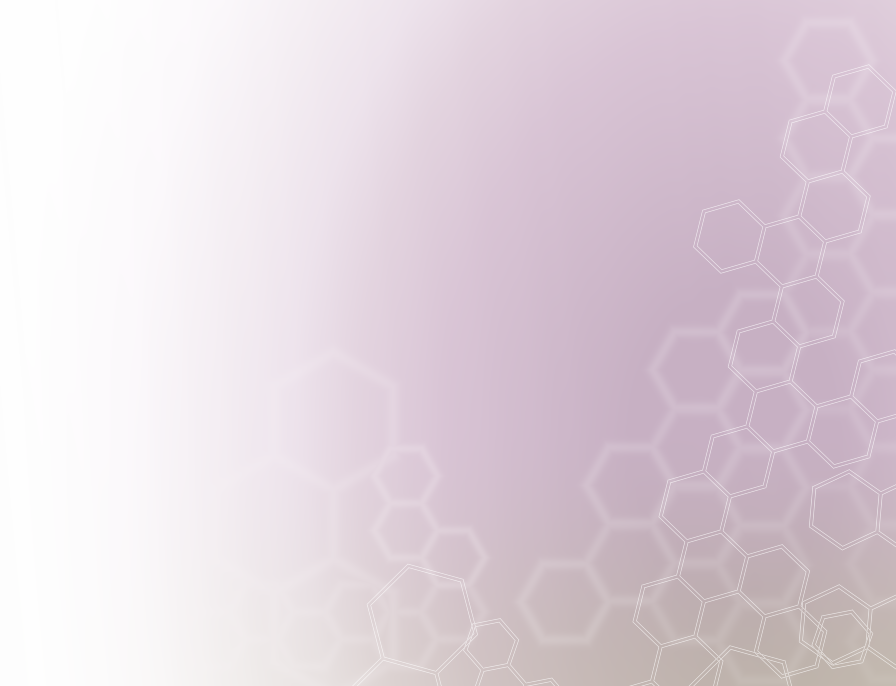
This background is drawn by a Shadertoy shader. Its source:

```glsl
const float CANVAS_WIDTH = 7.68;
const float DEG = 0.01745329;
const int ZIGZAG = 0;
const int HOOK = 1;
const int DIAMOND = 2;

float hash(float n) {
    return fract(sin(n * 91.37) * 4375.85);
}

float noise(float x) {
    float i = floor(x);
    return mix(hash(i), hash(i + 1.0), smoothstep(0.0, 1.0, x - i));
}

vec2 polar(float radius, float angle) {
    return radius * vec2(cos(angle), sin(angle));
}

// Distance to the outline of a hexagon with one corner at the given angle
float hexOutline(vec2 p, vec2 centre, float radius, float angle) {
    vec2 axis = polar(1.0, angle);
    vec2 q = p - centre;
    q = abs(vec2(dot(q, axis), dot(q, vec2(-axis.y, axis.x))));
    return abs(max(q.y, 0.8660 * q.x + 0.5 * q.y) - 0.8660 * radius);
}

// Centre of a cell in a honeycomb
vec2 cellCentre(vec2 origin, float radius, float angle, vec2 cell) {
    float pitch = 1.732 * radius;
    return origin + cell.x * polar(pitch, angle - 90.0 * DEG)
                  + cell.y * polar(pitch, angle - 150.0 * DEG);
}

// Cell visited at step n of a pattern
vec2 patternCell(int pattern, float n) {
    if (pattern == HOOK) return vec2(n, min(0.0, 1.0 - n));
    if (pattern == DIAMOND) {
        float a = mod(n, 2.0), b = floor(n / 2.0);
        return vec2(a + b, b - a);
    }
    float bend = step(7.5, n);
    return vec2(floor((n - bend) / 2.0), ceil((n - bend) / 2.0) + bend);
}

float strand(vec2 p, vec2 origin, float radius, float angle, int pattern, int count) {
    float d = 10.0;
    for (int i = 0; i < count; i++) {
        vec2 c = cellCentre(origin, radius, angle, patternCell(pattern, float(i)));
        d = min(d, hexOutline(p, c, radius, angle));
    }
    return d;
}

float glowLine(float d, float width) {
    return exp(-d * d / (width * width));
}

float doubleLine(float d, float pixel) {
    return 1.0 - smoothstep(0.0, 0.9 * pixel, abs(d - 0.014));
}

// White to mauve ramp around an upright ellipse, warmer at the lower right
vec3 backdrop(vec2 p) {
    vec4 stops[7] = vec4[7](
        vec4(0.78, 0.69, 0.765, 0.9), vec4(0.85, 0.77, 0.835, 2.5),
        vec4(0.89, 0.83, 0.875, 3.25), vec4(0.93, 0.89, 0.925, 3.8),
        vec4(0.955, 0.93, 0.95, 4.4), vec4(0.985, 0.975, 0.985, 5.2),
        vec4(0.995, 0.995, 0.995, 6.1));
    float d = length((p - vec2(6.3, 2.1)) * vec2(1.0, 0.7));
    vec3 colour = stops[0].rgb;
    for (int i = 1; i < 7; i++) {
        float t = clamp((d - stops[i - 1].w) / (stops[i].w - stops[i - 1].w), 0.0, 1.0);
        colour = mix(colour, stops[i].rgb, t);
    }
    float warmth = smoothstep(2.3, -0.2, p.y) * smoothstep(0.0, 7.5, p.x);
    colour *= mix(vec3(1.0), vec3(0.92, 0.975, 0.84), warmth);
    return colour + 0.003 * (noise(p.x * 9.0 + p.y * 0.8) - 0.5);
}

// Blurred honeycomb climbing to the right
float softColumns(vec2 p) {
    float tops[6] = float[6](0.72, 1.72, 2.71, 3.03, 5.36, 4.37);
    float glow = 0.0;
    for (int k = 0; k < 6; k++) {
        int rows = k < 2 ? k + 1 : k + 2;
        for (int j = 0; j < rows; j++) {
            vec2 c = vec2(4.84 + 0.565 * float(k), tops[k] - 0.665 * float(j));
            float fade = 1.0 - 0.1 * float(j);
            glow = max(glow, fade * glowLine(hexOutline(p, c, 0.375, 0.0), 0.05));
        }
    }
    return glow;
}

// Pale cells at the lower left
float softCluster(vec2 p) {
    float glow = 0.8 * glowLine(strand(p, vec2(2.86, 2.27), 0.59, 30.0 * DEG, ZIGZAG, 3), 0.055);
    glow = max(glow, glowLine(strand(p, vec2(3.48, 1.80), 0.27, 0.0, HOOK, 3), 0.04));
    for (int i = 0; i < 6; i++) {
        vec2 c = vec2(1.83 + 0.41 * float(i), 0.40 + 0.234 * mod(float(i), 2.0));
        glow = max(glow, 0.7 * glowLine(hexOutline(p, c, 0.27, 0.0), 0.045));
    }
    return glow;
}

// Crisp twin outlines
float crispCells(vec2 p, float pixel) {
    vec2 start = vec2(7.37, 5.01);
    float angle = 16.1 * DEG;
    float d = strand(p, start, 0.309, angle, ZIGZAG, 14);
    vec2 branches[5] = vec2[5](vec2(0, 3), vec2(4, 2), vec2(4, 1), vec2(5, 4), vec2(6, 4));
    for (int i = 0; i < 5; i++)
        d = min(d, hexOutline(p, cellCentre(start, 0.309, angle, branches[i]), 0.309, angle));
    float ink = doubleLine(d, pixel);
    ink = max(ink, doubleLine(strand(p, vec2(7.25, 1.51), 0.33, 25.0 * DEG, DIAMOND, 4), pixel));
    ink = max(ink, doubleLine(strand(p, vec2(3.62, 0.57), 0.475, 44.6 * DEG, ZIGZAG, 2), pixel));
    ink = max(ink, doubleLine(strand(p, vec2(4.21, 0.35), 0.225, 11.0 * DEG, HOOK, 3), pixel));
    ink = max(ink, doubleLine(hexOutline(p, vec2(6.38, -0.13), 0.475, 44.6 * DEG), pixel));
    return max(ink, doubleLine(hexOutline(p, vec2(7.22, 0.40), 0.25, 11.0 * DEG), pixel));
}

void mainImage(out vec4 fragColor, in vec2 fragCoord) {
    float pixel = CANVAS_WIDTH / iResolution.x;
    vec2 p = fragCoord * pixel;
    vec3 colour = backdrop(p);
    colour = mix(colour, vec3(1.0), 0.16 * softColumns(p));
    colour = mix(colour, vec3(0.97, 0.95, 0.96), 0.24 * softCluster(p));
    colour = mix(colour, vec3(1.0), 0.48 * crispCells(p, pixel));
    fragColor = vec4(clamp(colour, 0.0, 1.0), 1.0);
}
```
